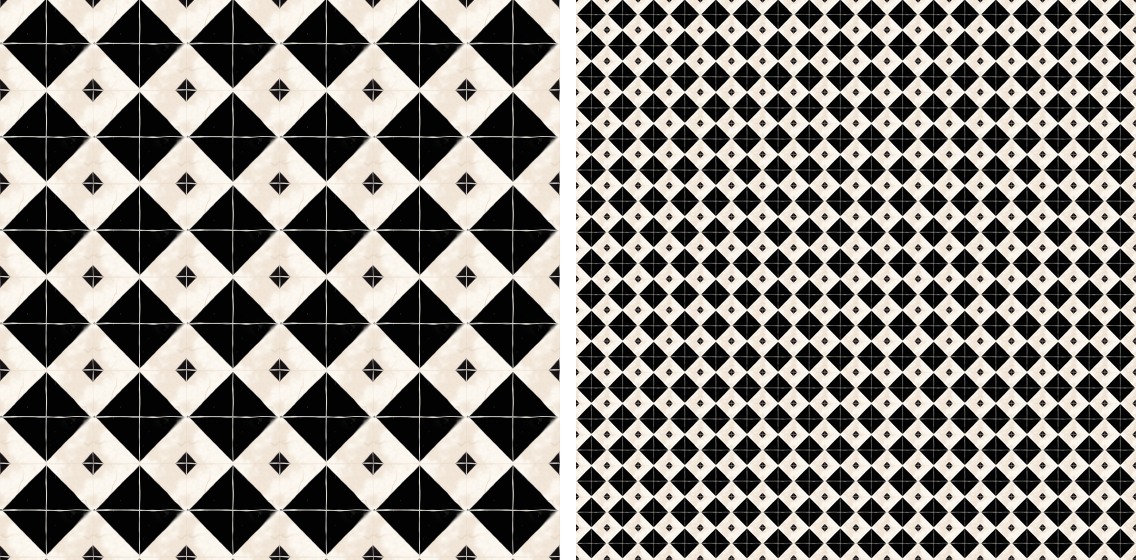
Left: one tile. Right: repeated 3 by 3.
This pattern is drawn by a WebGL 1 fragment shader. Its source:

```glsl
precision highp float;
// Worn black and cream tile floor: large split diamonds with small diamonds between them.
uniform vec2 u_resolution;

const float REPEATS = 6.0;
const vec2 SHIFT = vec2(-0.004, 0.033);       // pattern offset, in cells
const vec2 BIG_HALF = vec2(0.474, 0.486);     // half diagonals, in cells
const vec2 SMALL_HALF = vec2(0.114, 0.127);
const float EDGE_WOBBLE = 0.016;
const float JOINT_HALF = 0.0062;
const float JOINT_WOBBLE = 0.010;
const float SCRATCHES = 16.0;
const vec3 CREAM = vec3(0.985, 0.967, 0.937);
const vec3 STAIN = vec3(0.945, 0.900, 0.845);
const vec3 VEIN = vec3(0.885, 0.815, 0.740);
const vec3 BLACK = vec3(0.008, 0.008, 0.009);
const vec3 BROWN_BLACK = vec3(0.085, 0.065, 0.068);
const vec3 GROUT = vec3(0.90, 0.89, 0.86);
const vec3 SCUFF = vec3(0.38, 0.38, 0.36);

float hash(vec2 p) {
  vec3 h = fract(vec3(p.xyx) * 0.1031);
  h += dot(h, h.yzx + 33.33);
  return fract((h.x + h.y) * h.z);
}

// Value noise that wraps once per cell; freq is a whole number.
float noise(vec2 cell, float freq, float seed) {
  vec2 p = cell * freq;
  vec2 i = floor(p);
  vec2 f = fract(p);
  f = f * f * (3.0 - 2.0 * f);
  vec2 a = mod(i, freq) + seed;
  vec2 b = mod(i + 1.0, freq) + seed;
  return mix(mix(hash(a), hash(vec2(b.x, a.y)), f.x),
             mix(hash(vec2(a.x, b.y)), hash(b), f.x), f.y);
}

float fbm(vec2 cell, float freq, float seed) {
  float sum = 0.0;
  float gain = 0.533;
  for (int i = 0; i < 4; i++) {
    sum += gain * noise(cell, freq, seed);
    freq *= 2.0;
    seed += 17.0;
    gain *= 0.5;
  }
  return sum;
}

float diamond(vec2 p, vec2 halfSize) {
  vec2 n = 1.0 / halfSize;
  return (dot(abs(p), n) - 1.0) / length(n);
}

float fill(float d, float soft) {
  return 1.0 - smoothstep(-soft, soft, d);
}

// Short randomly turned marks, placed the same way in every cell.
float scratches(vec2 p, float aa) {
  float mark = 0.0;
  for (float i = 0.0; i < SCRATCHES; i++) {
    vec2 centre = vec2(hash(vec2(i, 3.0)), hash(vec2(i, 8.0)));
    vec2 d = fract(p - centre + 0.5) - 0.5;
    float angle = 0.3 + 1.2 * hash(vec2(i, 21.0));
    vec2 along = vec2(cos(angle), sin(angle));
    float reach = 0.003 + 0.018 * hash(vec2(i, 34.0));
    d -= along * clamp(dot(d, along), -reach, reach);
    mark = max(mark, fill(length(d) - 0.002, aa) * hash(vec2(i, 55.0)));
  }
  return mark;
}

void main() {
  vec2 cell = gl_FragCoord.xy / u_resolution * REPEATS - SHIFT;
  float aa = 0.8 * REPEATS / min(u_resolution.x, u_resolution.y);
  vec2 p = fract(cell);
  vec2 big = p - 0.5;
  vec2 small = fract(cell + 0.5) - 0.5;

  // Cream glaze with stains and broken veins
  float cloud = fbm(cell, 4.0, 5.0);
  float vein = 1.0 - smoothstep(0.0, 0.035, abs(fbm(cell, 3.0, 71.0) - 0.5));
  vein *= smoothstep(0.45, 0.75, noise(cell, 5.0, 43.0));
  vec3 color = mix(CREAM, STAIN, smoothstep(0.46, 0.68, cloud));
  color = mix(color, VEIN, 0.55 * vein);
  color += 0.018 * (noise(cell, 48.0, 9.0) - 0.5);

  // Hand-cut diamonds; the right tip of the large one is smudged
  float wobble = EDGE_WOBBLE * (fbm(cell, 8.0, 29.0) - 0.5);
  float tip = smoothstep(0.26, 0.44, big.x) * smoothstep(0.02, -0.02, big.y);
  float bigMask = fill(diamond(big, BIG_HALF) + wobble, aa + 0.018 * tip);
  float smallMask = fill(diamond(small, SMALL_HALF) + wobble, aa);
  float dot0 = fill(length(big - vec2(-0.485, 0.002)) - 0.008, aa);
  float dark = max(max(bigMask, smallMask), dot0);

  // Scuffs and scratches on the dark glaze
  float smudge = exp(-dot((big - vec2(0.36, -0.045)) * vec2(9.0, 20.0),
                          (big - vec2(0.36, -0.045)) * vec2(9.0, 20.0)));
  float scuff = 0.75 * smudge * smoothstep(0.35, 0.7, fbm(cell, 12.0, 61.0));
  scuff += 0.55 * scratches(p, aa);
  vec3 glaze = mix(BLACK, SCUFF, clamp(scuff, 0.0, 1.0));
  vec3 smallGlaze = BROWN_BLACK * (0.7 + 0.7 * noise(cell, 16.0, 13.0));
  color = mix(color, mix(glaze, smallGlaze, smallMask), dark);

  // Uneven joints along every half cell: bright in the dark, faint in the cream
  vec2 bend = vec2(noise(cell, 6.0, 81.0), noise(cell, 6.0, 97.0)) - 0.5;
  vec2 offset = (fract(cell * 2.0 + 0.5) - 0.5) * 0.5 + JOINT_WOBBLE * bend;
  vec2 width = vec2(noise(cell, 14.0, 37.0), noise(cell, 14.0, 53.0));
  width = JOINT_HALF * (0.55 + 0.8 * width) * vec2(0.9, 1.15);
  vec2 lines = 1.0 - smoothstep(width - aa * 0.7, width + aa * 0.7, abs(offset));
  float joint = max(lines.x, lines.y);
  float wear = 0.7 + 0.3 * noise(cell, 20.0, 19.0);
  color = mix(color, GROUT, joint * dark * wear);
  color = mix(color, VEIN, joint * (1.0 - dark) * 0.32 * wear);

  gl_FragColor = vec4(clamp(color, 0.0, 1.0), 1.0);
}
```
